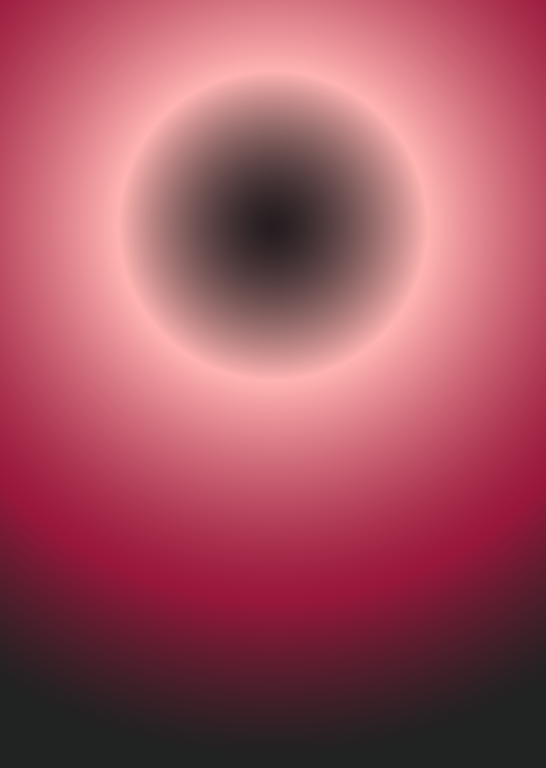
A Shadertoy shader for this background:

```glsl
// Dark sphere with a glowing pink rim, fading through crimson into charcoal.

const vec3 CORE     = vec3(0.145, 0.115, 0.125);
const vec3 RIM      = vec3(1.000, 0.705, 0.695);
const vec3 CRIMSON  = vec3(0.600, 0.090, 0.230);
const vec3 CHARCOAL = vec3(0.130, 0.132, 0.132);

// Position of x between two radii, from 0 to 1
float span(float inner, float outer, float x) {
    return clamp((x - inner) / (outer - inner), 0.0, 1.0);
}

// Fast start, soft finish
float easeOut(float t, float power) {
    return 1.0 - pow(1.0 - t, power);
}

vec3 radialGlow(float radius, float rimRadius, float haloRadius, float darkRadius) {
    // Shaded sphere
    vec3 color = mix(CORE, RIM, pow(span(0.0, rimRadius, radius), 1.5));
    // Halo around the sphere
    color = mix(color, CRIMSON, easeOut(span(rimRadius, haloRadius, radius), 1.33));
    // Outer falloff
    return mix(color, CHARCOAL, easeOut(span(haloRadius, darkRadius, radius), 1.33));
}

void mainImage(out vec4 fragColor, in vec2 fragCoord) {
    // Canvas height is one unit, x is measured from the middle
    vec2 position = (fragCoord - vec2(0.5 * iResolution.x, 0.0)) / iResolution.y;
    vec2 center = vec2(0.0, 0.706);

    vec3 color = radialGlow(length(position - center), 0.202, 0.488, 0.695);
    fragColor = vec4(color, 1.0);
}
```
